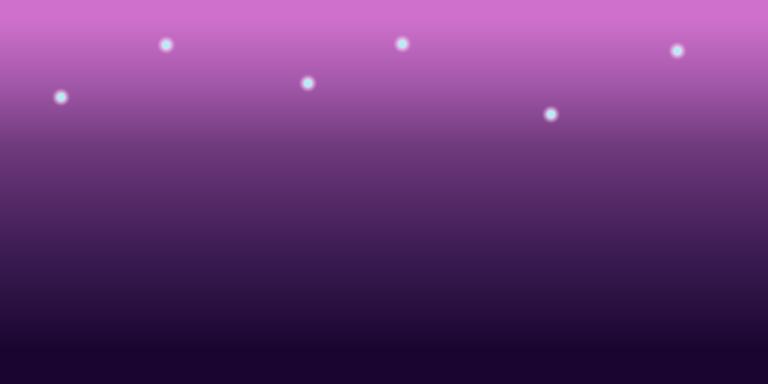
This background is drawn by a WebGL 1 fragment shader. Its source:

```glsl
precision highp float;
// Dusk sky: a vertical gradient from bright orchid down to deep indigo,
// built from chained linear ramps, with two gently bent rows of glowing
// stars, each star a pale cyan core inside a soft pink-white halo.

uniform vec2 u_resolution;

const vec3 ORCHID = vec3(0.81, 0.44, 0.80);
const vec3 MAUVE  = vec3(0.66, 0.355, 0.68);
const vec3 PLUM   = vec3(0.45, 0.235, 0.50);
const vec3 GRAPE  = vec3(0.38, 0.19, 0.44);
const vec3 VIOLET = vec3(0.24, 0.11, 0.33);
const vec3 INDIGO = vec3(0.10, 0.02, 0.19);
const vec3 HALO   = vec3(0.95, 0.84, 0.96);
const vec3 CORE   = vec3(0.72, 0.92, 0.96);

const float CORE_RADIUS = 0.0105;
const float HALO_RADIUS = 0.026;

// Linear progress of x from a to b, limited to 0..1
float ramp(float a, float b, float x) {
  return clamp((x - a) / (b - a), 0.0, 1.0);
}

// Sky colour at a depth below the top edge
vec3 skyColor(float depth) {
  vec3 color = mix(ORCHID, MAUVE, ramp(0.05, 0.20, depth));
  color = mix(color, PLUM, ramp(0.20, 0.37, depth));
  color = mix(color, GRAPE, ramp(0.37, 0.46, depth));
  color = mix(color, VIOLET, ramp(0.46, 0.65, depth));
  return mix(color, INDIGO, ramp(0.65, 0.91, depth));
}

// Lays one star over the given colour
vec3 addStar(vec3 color, vec2 p, vec2 center, float pixel) {
  float d = length(p - center);
  float halo = 1.0 - smoothstep(CORE_RADIUS * 0.7, HALO_RADIUS, d);
  float core = 1.0 - smoothstep(CORE_RADIUS - pixel, CORE_RADIUS + pixel, d);
  color = mix(color, HALO, 0.85 * halo);
  return mix(color, CORE, core);
}

// Position along a row of stars that bends as a parabola
vec2 rowPoint(vec2 start, vec2 stride, vec2 bend, float k) {
  return start + k * (stride + k * bend);
}

void main() {
  // Canvas units: height 1, width 2
  vec2 p = gl_FragCoord.xy / u_resolution * vec2(2.0, 1.0);
  float pixel = 1.0 / u_resolution.y;

  vec3 color = skyColor(1.0 - p.y);

  // Lower and upper rows, three stars each
  for (int i = 0; i < 3; i++) {
    float k = float(i);
    vec2 low = rowPoint(vec2(0.159, 0.747), vec2(0.648, 0.095),
                        vec2(-0.005, -0.0587), k);
    vec2 high = rowPoint(vec2(0.433, 0.883), vec2(0.564, 0.013),
                         vec2(0.0508, -0.0104), k);
    color = addStar(color, p, low, pixel);
    color = addStar(color, p, high, pixel);
  }

  gl_FragColor = vec4(color, 1.0);
}
```
